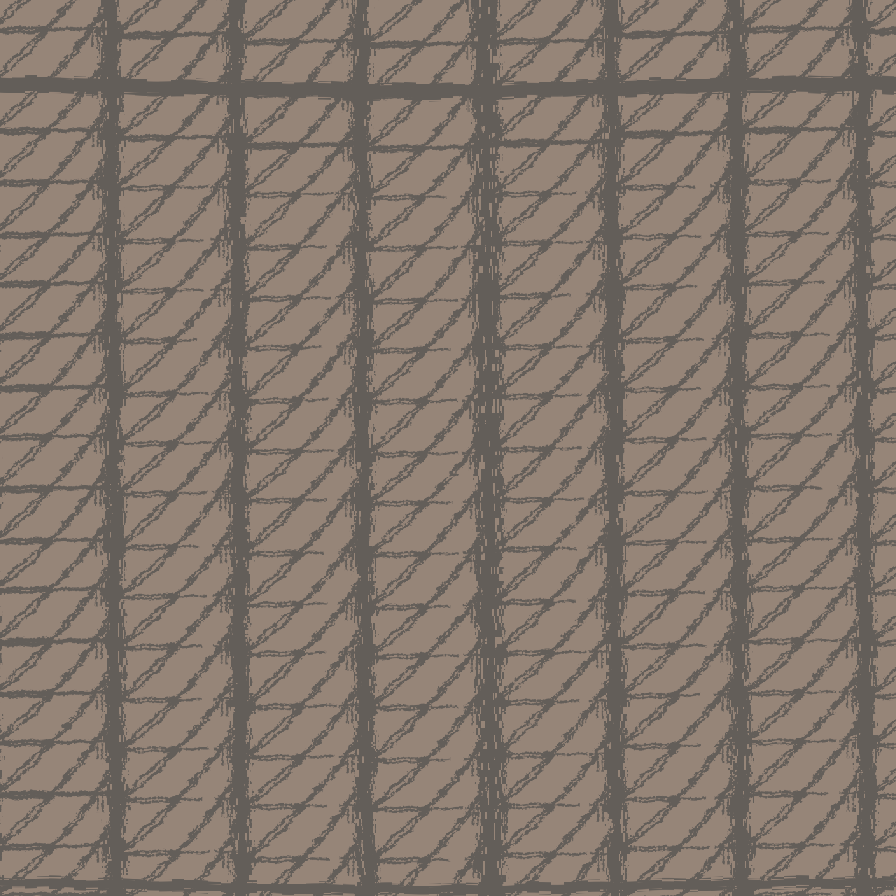
A three.js fragment shader for this pattern:

```glsl
// Dark fibrous lattice on a clay ground: seven frayed posts, thin broken rungs,
// and doubled strands that each curve up across two rows of a column.
// Distances in canvas units are roughened by cell grain before thresholding.

varying vec2 vUv;

const vec2 CELL = vec2(0.1396, 0.0569);

float hash(vec2 p) {
  vec3 q = fract(vec3(p.xyx) * 0.1031);
  q += dot(q, q.yzx + 33.33);
  return fract((q.x + q.y) * q.z);
}

float ink(float d) {
  return 1.0 - smoothstep(-0.0008, 0.0008, d);
}

// Limits a line to a span along its length
float span(float x, float a, float b) {
  return max(a - x, x - b);
}

// Upright post with streaky edges, flared where rungs meet it
float posts(float x, float row, float fiber, float grain) {
  float id = floor(x + 0.5);
  float wide = 1.0 - step(0.5, abs(id - 3.0));
  float wobble = 0.0012 * sin(vUv.y * 41.0 + id * 2.0) + 0.0008 * sin(vUv.y * 97.0 + id);
  float d = abs((x - id) * CELL.x + wobble);
  float node = abs(fract(row + 0.5) - 0.5);
  float width = 0.0095 + 0.0045 * wide + 0.004 * exp(-node * node * 40.0);
  float body = ink(d - width + (fiber - 0.5) * 0.009 + (grain - 0.5) * 0.004);
  float split = step(0.93 - 0.12 * wide, fiber) * step(0.003, d);
  return body * (1.0 - split);
}

// Paired strands fan apart between rungs and knot together on them
float strands(float u, float row, float grain) {
  float dark = 0.0;
  for (int k = 0; k < 3; k++) {
    float y = fract(row) + float(k);
    float path = 0.04 + 0.5 * y - 0.05 * y * y;
    float d = (u - path) * CELL.x * 0.72;
    d += 0.0009 * sin(y * 19.0) + 0.0006 * sin(y * 43.0);
    float fan = sin(fract(y) * 3.1416);
    float gap = mix(0.0036, 0.0017, step(1.0, y)) * fan;
    float knot = 0.0009 * pow(0.5 + 0.5 * sin(y * 15.0), 4.0);
    float width = 0.0013 + knot + 0.001 * (1.0 - fan);
    float line = abs(abs(d) - gap) - width + (grain - 0.5) * 0.0026;
    dark = max(dark, ink(line));
  }
  return dark;
}

// Broken rung: a split left half, a central knot and a short right dash
float rungs(float u, float row, float col, float grain) {
  float id = floor(row + 0.5);
  float wear = hash(vec2(id, col) + 70.0);
  float y = (row - id) * CELL.y - 0.003 * (u - 0.45) + 0.0006 * sin(u * 31.0 + id);
  float nearBeam = 1.0 - step(0.5, abs(abs(id - 2.0) - 1.0));
  float heavy = max(nearBeam, 1.0 - step(-0.5, col)) * (0.4 + 0.6 * wear);
  float rough = (grain - 0.5) * 0.0018;
  float width = 0.0012 + 0.0014 * heavy;

  float pair = abs(abs(y) - 0.0019) - width;
  pair = max(pair, span(u, 0.14, 0.45) * CELL.x);
  float tail = max(abs(y) - width, span(u, 0.0, 0.66 + 0.12 * wear + 0.3 * heavy) * CELL.x);
  tail = max(tail, (0.4 - u) * CELL.x);
  float stub = max(abs(y) - width, span(u, 0.79, 1.0) * CELL.x);
  float root = max(abs(y) - width - 0.001, (u - 0.17) * CELL.x);
  float knot = length(vec2((u - 0.46) * CELL.x * 0.45, y)) - 0.0038;
  float d = min(min(pair, tail), min(min(stub, root), knot));

  // Loose threads hanging beside the right post
  float thread = abs(abs(u - 0.875) * CELL.x - 0.0028) - 0.001;
  thread = max(thread, span(fract(row), 0.68, 1.0) * CELL.y);
  return ink(min(d, thread) + rough);
}

// Continuous horizontal beam, slightly bowed and ragged
float beam(float height, float width, float fiber) {
  float y = vUv.y - height + 0.004 * cos((vUv.x - 0.46) * 6.6);
  y += 0.0007 * sin(vUv.x * 83.0);
  return ink(abs(y) - width + (fiber - 0.5) * 0.005);
}

void main() {
  vec2 speck = floor(vUv * 512.0);
  float grain = hash(speck);
  float upright = hash(floor(speck / vec2(1.0, 4.0)) + 19.0);
  float level = hash(floor(speck / vec2(7.0, 1.0)) + 43.0);

  // Columns lean slightly; each one carries its own row offset
  float x = (vUv.x - 0.130 + 0.007 * vUv.y) / CELL.x;
  float col = floor(x);
  float u = fract(x);
  float drift = 0.009 * cos((col - 1.8) * 0.95) + 0.0014 * sin(vUv.y * 37.0 + col);
  float row = (vUv.y - 0.788 + drift) / CELL.y;

  float dark = posts(x, row, upright, grain);
  dark = max(dark, strands(u, row, grain));
  dark = max(dark, rungs(u, row, col, grain));
  dark = max(dark, beam(0.902, 0.0085, level));
  dark = max(dark, beam(0.011, 0.0055, level));

  vec3 clay = vec3(0.59, 0.52, 0.47);
  vec3 fiberColor = vec3(0.39, 0.37, 0.35);
  gl_FragColor = vec4(mix(clay, fiberColor, dark), 1.0);
}
```
